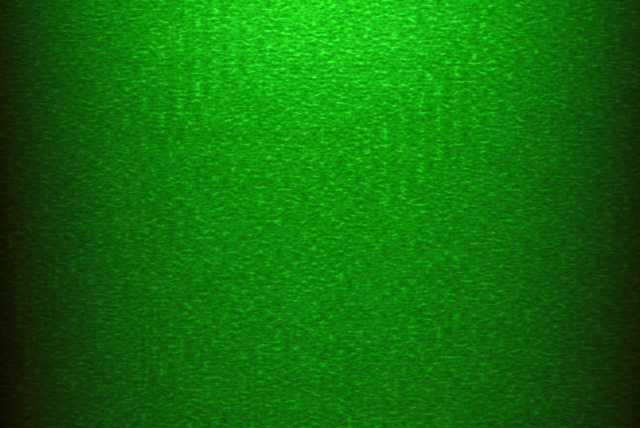
Write a WebGL 1 fragment shader that draws this texture.

```glsl
precision highp float;
uniform vec2 u_resolution;

// Light, in fractions of the canvas
const float LIGHT_CENTER_X = 0.515;
const float BOTTOM_LEVEL = 0.44;
const float TOP_LEVEL = 0.69;
const float SIDE_FALLOFF = 0.80;
const float SIDE_POWER = 2.3;
const vec2 GLOW_CENTER = vec2(0.49, 0.96);
const vec2 GLOW_RADIUS = vec2(0.27, 0.20);
const float GLOW_LEVEL = 0.13;

// Paper grain, in cells per canvas height
const vec2 FIBRE_SCALE = vec2(48.0, 135.0);
const vec2 GRAIN_SCALE = vec2(110.0, 190.0);
const vec2 MOTTLE_SCALE = vec2(9.0, 24.0);
const vec2 WARP_SCALE = vec2(16.0, 22.0);
const float WARP_AMOUNT = 0.006;
const float FIBRE_AMOUNT = 0.25;
const float GRAIN_AMOUNT = 0.22;
const float MOTTLE_AMOUNT = 0.07;
const float FLECK_AMOUNT = 0.12;

// Tint
const float BASE_RED = 0.055;
const float BASE_BLUE = 0.035;
const float EDGE_RED = 0.025;

vec2 gradientAt(vec2 cell) {
  float h = fract(sin(dot(cell, vec2(127.1, 311.7))) * 43758.55);
  float angle = 6.28318 * h;
  return vec2(cos(angle), sin(angle));
}

float gradientNoise(vec2 p) {
  vec2 cell = floor(p);
  vec2 f = fract(p);
  vec2 u = f * f * f * (f * (f * 6.0 - 15.0) + 10.0);
  float a = dot(gradientAt(cell), f);
  float b = dot(gradientAt(cell + vec2(1.0, 0.0)), f - vec2(1.0, 0.0));
  float c = dot(gradientAt(cell + vec2(0.0, 1.0)), f - vec2(0.0, 1.0));
  float d = dot(gradientAt(cell + 1.0), f - 1.0);
  return mix(mix(a, b, u.x), mix(c, d, u.x), u.y);
}

// Smooth lamp light: bright at the top, dark at both sides
float lampLight(vec2 uv) {
  float side = abs(uv.x - LIGHT_CENTER_X) / LIGHT_CENTER_X;
  float falloff = 1.0 - SIDE_FALLOFF * pow(side, SIDE_POWER);
  vec2 g = (uv - GLOW_CENTER) / GLOW_RADIUS;
  float glow = GLOW_LEVEL * exp(-dot(g, g));
  float cornerShade = 0.10 * side * side * (1.0 - uv.y);
  return mix(BOTTOM_LEVEL, TOP_LEVEL, uv.y) * max(falloff - cornerShade, 0.08) + glow;
}

// Short, wavy horizontal fibres over fine grain
float paperRelief(vec2 p) {
  p.y += WARP_AMOUNT * gradientNoise(p * WARP_SCALE);
  float fibre = gradientNoise(p * FIBRE_SCALE + 17.3);
  float grain = gradientNoise(p * GRAIN_SCALE + 53.7);
  float mottle = gradientNoise(p * MOTTLE_SCALE + 91.1);
  float fleck = smoothstep(0.22, 0.55, fibre + 0.4 * grain);
  return FIBRE_AMOUNT * fibre + GRAIN_AMOUNT * grain
       + MOTTLE_AMOUNT * mottle + FLECK_AMOUNT * fleck;
}

void main() {
  vec2 uv = gl_FragCoord.xy / u_resolution;
  vec2 p = gl_FragCoord.xy / u_resolution.y;
  float light = lampLight(uv);
  float relief = paperRelief(p);
  float green = light * (1.0 + relief) + 0.04 * relief;

  // Bright parts and flecks wash out a little; dark sides turn brown
  float wash = smoothstep(0.55, 0.95, green);
  float sheen = max(relief, 0.0) * light;
  float edge = 1.0 - smoothstep(0.10, 0.40, light);
  float red = BASE_RED * smoothstep(-0.05, 0.15, green)
            + EDGE_RED * edge + 0.09 * wash + 0.22 * sheen;
  float blue = BASE_BLUE * smoothstep(0.0, 0.25, green)
             + 0.09 * wash + 0.18 * sheen;
  gl_FragColor = vec4(clamp(vec3(red, green, blue), 0.0, 1.0), 1.0);
}
```
